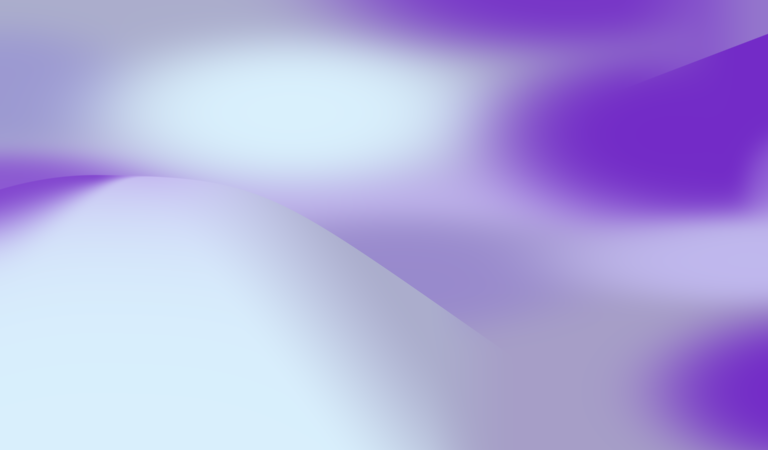
A WebGL 1 fragment shader for this background:

```glsl
precision highp float;

uniform vec2 u_resolution;

const vec3 VIOLET = vec3(0.45, 0.17, 0.78);
const vec3 LILAC = vec3(0.74, 0.69, 0.92);
const vec3 DUSK = vec3(0.59, 0.53, 0.80);
const vec3 SLATE = vec3(0.67, 0.68, 0.80);
const vec3 ICE = vec3(0.85, 0.94, 0.99);

// Soft ellipse with a flat core
float glow(vec2 p, vec2 center, vec2 radius) {
  vec2 d = (p - center) / radius;
  float d2 = dot(d, d);
  return exp(-d2 * d2);
}

// Rounded crest that turns into a straight slope on the right
float hillHeight(float x) {
  float d = x - 0.13;
  float left = min(d, 0.0);
  return 0.612 - 1.95 * left * left - 0.06 * log(1.0 + exp((d - 0.2) / 0.05));
}

vec3 sky(vec2 p, float pixel) {
  vec3 col = mix(vec3(0.65, 0.62, 0.78), SLATE, smoothstep(0.3, 0.9, p.y));
  float band = (p.y - 0.56) / 0.13;
  col = mix(col, LILAC, 0.9 * exp(-band * band));
  col = mix(col, DUSK, 0.9 * glow(p, vec2(0.52, 0.39), vec2(0.24, 0.13)));

  // Left mist and central light
  col = mix(col, vec3(0.61, 0.60, 0.82), glow(p, vec2(0.0, 0.80), vec2(0.17, 0.14)));
  col = mix(col, VIOLET, 0.65 * glow(p, vec2(0.0, 0.57), vec2(0.22, 0.09)));
  col = mix(col, ICE, glow(p, vec2(0.38, 0.75), vec2(0.25, 0.165)));

  // Violet clouds and the pale streak between them
  col = mix(col, VIOLET, 0.92 * glow(p, vec2(0.74, 1.04), vec2(0.31, 0.16)));
  col = mix(col, VIOLET, glow(p, vec2(0.87, 0.70), vec2(0.225, 0.20)));
  col = mix(col, vec3(0.75, 0.72, 0.93), glow(p, vec2(1.02, 0.42), vec2(0.28, 0.10)));
  col = mix(col, VIOLET, glow(p, vec2(1.06, 0.13), vec2(0.20, 0.17)));

  // Upper right ridge, sharp at the border and fading inwards
  float ridge = 0.85 + 0.65 * (p.x - 0.885);
  float above = smoothstep(-pixel, pixel, p.y - ridge);
  vec3 haze = mix(vec3(0.53, 0.34, 0.80), vec3(0.58, 0.46, 0.80), smoothstep(0.9, 1.0, p.x));
  float reach = smoothstep(0.80, 0.96, p.x) * smoothstep(0.48, 0.64, p.y);
  col = mix(col, mix(VIOLET, haze, above), reach);
  return mix(col, LILAC, 0.4 * glow(p, vec2(1.03, 0.58), vec2(0.06, 0.12)));
}

vec3 hill(vec2 p, float depth) {
  float light = 1.0 - smoothstep(0.42, 0.66, p.x + 0.4 * p.y);
  vec3 col = mix(SLATE, ICE, light);
  col = mix(col, vec3(0.77, 0.73, 0.94), light * exp(-depth / 0.11));

  // Violet shade under the left crest
  float width = 0.002 + 0.09 * (1.0 - smoothstep(0.0, 0.19, p.x));
  float shade = depth / width;
  return mix(col, VIOLET, 0.8 * exp(-shade * shade) * (1.0 - smoothstep(0.12, 0.2, p.x)));
}

void main() {
  vec2 p = gl_FragCoord.xy / u_resolution;
  float pixel = 1.0 / u_resolution.y;
  float depth = hillHeight(p.x) - p.y;
  float cover = smoothstep(-pixel, pixel, depth) * (1.0 - smoothstep(0.55, 0.68, p.x));
  vec3 col = mix(sky(p, pixel), hill(p, max(depth, 0.0)), cover);
  gl_FragColor = vec4(col, 1.0);
}
```
